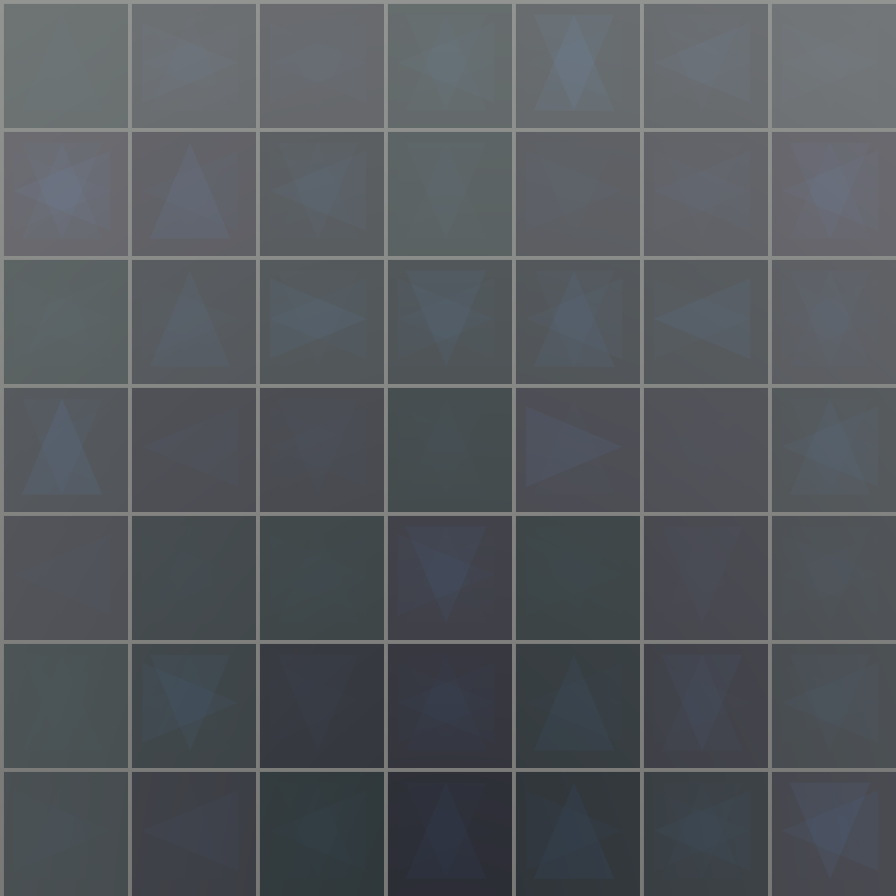
This pattern is drawn by a Shadertoy shader. Its source:

```glsl
// Slate tiles in a 7 by 7 grid, darkest at the bottom centre, with pale joints.
// Each tile carries four faint blue triangles of hashed strength, one per
// direction, which overlap into arrows, stars and hourglasses.

float hash(vec2 p) {
    return fract(sin(dot(p, vec2(127.1, 311.7))) * 43758.5453);
}

// Signed distance to an upright isosceles triangle centred on the origin
float triangle(vec2 p) {
    float side = dot(vec2(abs(p.x), p.y - 0.375), vec2(0.922, 0.387));
    return max(side, -p.y - 0.375);
}

// Slate gradient, growing lighter away from the bottom centre
vec3 slate(vec2 uv) {
    float d = length((uv - vec2(0.5, 0.0)) * vec2(1.2, 1.0));
    return 0.14 + 0.28 * d + vec3(0.0, 0.02, 0.04) * (1.1 - 0.55 * d);
}

void mainImage(out vec4 fragColor, in vec2 fragCoord) {
    vec2 uv = fragCoord / iResolution.xy;
    vec2 grid = uv * 7.0;
    vec2 cell = floor(grid);
    float px = 7.0 / min(iResolution.x, iResolution.y);

    // Tile base: mostly one shade per tile, with a little of the smooth gradient
    vec3 col = slate(mix((cell + 0.5) / 7.0, uv, 0.3));
    col += 0.02 * (hash(cell + 3.7) - 0.5);
    col += vec3(-0.008, 0.008, -0.004) * (2.0 * hash(cell + 9.2) - 1.0);

    // Four translucent triangles, each a quarter turn from the last
    vec2 p = fract(grid) - vec2(0.485, 0.51);
    float strength = 0.3 + 0.7 * hash(cell + 21.4);
    for (int i = 0; i < 4; i++) {
        float h = hash(cell + 5.3 * float(i) + 40.0);
        float cover = 1.0 - smoothstep(-px, px, triangle(p));
        col += vec3(0.004, 0.022, 0.045) * cover * h * h * strength;
        p = vec2(-p.y, p.x);
    }

    // Joints along the left and top of every tile, lighter towards the top
    vec2 offset = abs(fract(grid - vec2(0.015, -0.015) + 0.5) - 0.5);
    float joint = min(offset.x, offset.y) - 0.015;
    vec3 jointColor = mix(vec3(0.47, 0.47, 0.46), vec3(0.57, 0.58, 0.57), uv.y);
    col = mix(col, jointColor, 1.0 - smoothstep(-0.5 * px, 0.5 * px, joint));

    fragColor = vec4(col, 1.0);
}
```
